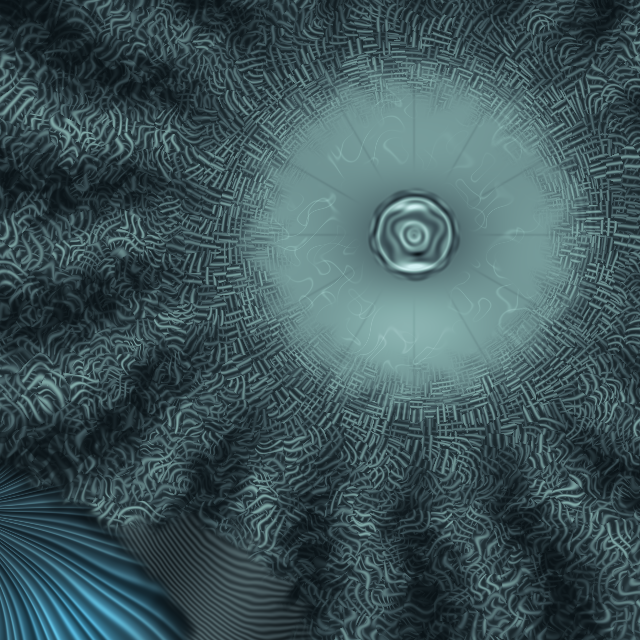
Write a Shadertoy shader that draws this background.

```glsl
const float TAU = 6.2831853;
const vec2 LENS_CENTER = vec2(0.647, 0.633);
const vec3 SHADOW = vec3(0.025, 0.055, 0.07);
const vec3 STEEL = vec3(0.24, 0.325, 0.35);
const vec3 MIST = vec3(0.51, 0.67, 0.66);
const vec3 ICE = vec3(0.82, 0.94, 0.95);
const vec3 BLUE = vec3(0.14, 0.50, 0.64);

vec2 hash2(vec2 p) {
    vec3 q = fract(vec3(p.xyx) * vec3(0.1031, 0.1030, 0.0973));
    q += dot(q, q.yzx + 33.33);
    return fract((q.xx + q.yz) * q.zy);
}
vec3 ramp(float t) {
    vec3 c = mix(SHADOW, STEEL, clamp(t * 2.2, 0.0, 1.0));
    c = mix(c, MIST, clamp((t - 0.45) / 0.5, 0.0, 1.0));
    return mix(c, ICE, clamp((t - 0.95) / 0.5, 0.0, 1.0));
}
float blob(vec2 p, vec2 size) {
    p /= size;
    return exp(-dot(p, p));
}
float band(float d, float width) {
    return blob(vec2(d, 0.0), vec2(width));
}
// Smooth irregular patches from 0 to 1
float patches(vec2 p) {
    vec2 q = p + 0.9 * sin(p.yx * 1.3 + vec2(1.0, 4.0));
    return 0.5 + 0.25 * (sin(q.x + 1.7 * sin(q.y * 0.8)) + sin(q.y * 1.6 - q.x * 0.7));
}
// Nearest cell: offset, random id and distance to its border
vec4 cellular(vec2 p, float period) {
    vec4 best = vec4(0.0, 0.0, 0.0, 9.0);
    float second = 9.0;
    for (int i = 0; i < 9; i++) {
        vec2 id = floor(p) + vec2(i % 3 - 1, i / 3 - 1);
        vec2 rnd = hash2(vec2(mod(id.x, period), id.y + 90.0));
        vec2 offset = p - id - 0.1 - 0.8 * rnd;
        float d = length(offset);
        second = min(second, max(d, best.w));
        if (d < best.w) best = vec4(offset, fract(rnd.x * 7.3 + rnd.y * 3.1), d);
    }
    best.w = second - best.w;
    return best;
}
// Patches of strokes: square to the rays when order is 1, curled when 0
float weave(vec2 p, float sectors, float strokes, float order) {
    vec2 q = vec2(atan(p.y, p.x), log(length(p) + 0.001)) * sectors / TAU;
    vec4 cell = cellular(q, sectors);
    float angle = mix(cell.z * TAU, floor(cell.z * 2.0) * TAU / 4.0, order);
    vec2 dir = vec2(cos(angle), sin(angle));
    float along = dot(cell.xy, vec2(-dir.y, dir.x));
    float across = dot(cell.xy, dir) + 0.16 * (1.0 - order) * sin(along * 5.0 + cell.z * 9.0);
    float line = 0.5 + 0.5 * sin(across * TAU * strokes * (0.8 + 0.4 * cell.z) + along);
    float weight = 0.8 + 0.2 * sin(cell.z * 40.0);
    return weight * pow(line, 2.2) * smoothstep(-0.1, 0.08, cell.w);
}
vec3 drawLens(vec3 color, vec2 p, float radius) {
    p /= radius;
    float r = length(p);
    float swirl = sin(r * 24.0 + 2.2 * sin(p.x * 6.0 + 1.0) * sin(p.y * 7.0));
    float tone = 0.64 + 0.17 * swirl - 0.1 * band(r - 0.62, 0.1);
    tone += 0.35 * band(r - 0.3, 0.05) + 0.35 * band(r - 0.14, 0.05);
    tone += 0.25 * band(r - 0.84, 0.03) - 0.25 * band(r - 0.93, 0.04) - 0.2 * band(r - 1.08, 0.04);
    tone += 0.8 * blob(p - vec2(-0.08, 0.66), vec2(0.42, 0.1));
    tone += 0.9 * blob(p - vec2(-0.05, -0.73), vec2(0.42, 0.1));
    tone -= 0.45 * blob(p - vec2(0.1, -0.48), vec2(0.16, 0.1));
    return mix(color, ramp(tone), 1.0 - smoothstep(1.0, 1.16, r));
}
// Fine curved grooves beside the fan
vec3 drawGrooves(vec3 color, vec2 uv, float wobble) {
    float mask = 1.0 - smoothstep(0.185, 0.225, length(uv - vec2(0.27, -0.02)) + wobble);
    float bend = length(uv - vec2(0.52, 0.34)) + 0.012 * sin(uv.x * 28.0 + uv.y * 17.0);
    float line = 0.5 + 0.5 * sin(bend * TAU * 115.0 + wobble * 60.0);
    float tone = 0.2 + 0.26 * line + 0.09 * sin(uv.x * 24.0 - uv.y * 13.0);
    return mix(color, mix(ramp(tone), vec3(tone * 0.75), 0.2), mask);
}
vec3 drawFan(vec3 color, vec2 uv, float wobble) {
    float edge = length(uv - vec2(-0.15, -0.2)) - 0.495 + wobble * 0.5;
    vec2 p = uv - vec2(-0.08, 0.205);
    float reach = length(p);
    float fold = atan(p.y, p.x) / (1.0 + 1.6 * reach) * 125.0;
    fold += 1.2 * sin(fold * 0.31) + 0.8 * sin(reach * 30.0);
    float rib = 0.5 + 0.5 * sin(fold + 0.6 * sin(fold));
    float glow = blob(uv - vec2(0.12, 0.02), vec2(0.12, 0.09));
    float tone = 0.2 + 0.36 * rib * rib + 0.08 * sin(fold * 0.23);
    vec3 fan = ramp(tone) * vec3(0.85, 1.0, 1.08) + BLUE * glow * (0.25 + 0.4 * rib);
    fan *= 1.0 - 0.45 * band(edge, 0.025);
    return mix(color, fan, 1.0 - smoothstep(-0.012, 0.012, edge));
}
void mainImage(out vec4 fragColor, in vec2 fragCoord) {
    vec2 uv = fragCoord / iResolution.xy;
    vec2 p = uv - LENS_CENTER;
    float r = length(p);
    float angle = atan(p.y, p.x);
    float outer = smoothstep(0.29, 0.5, r);
    float wobble = 0.009 * sin(uv.x * 71.0 + 3.0 * sin(uv.y * 43.0))
                 + 0.006 * sin(uv.y * 117.0 + 2.0 * sin(uv.x * 89.0));
    // Tangled relief, ordered near the disc and curled far away
    vec2 warp = sin(uv.yx * vec2(47.0, 53.0) + 2.0 * sin(uv * 31.0)) * 0.008 * outer;
    float coarse = weave(p + warp, 82.0, 2.2 + 0.5 * outer, 1.0 - outer);
    float fine = weave(p - warp, 126.0, 1.9 + 0.6 * outer, 1.0 - outer);
    float strokes = max(coarse, fine * (0.35 + 0.6 * patches(uv * 55.0)));
    // Long light and dark rays, with deep hollows in the dark ones
    float ray = cos(18.0 * (angle - TAU / 360.0) + 0.6 * sin(r * 19.0) + wobble * 25.0);
    float hollow = smoothstep(0.42, 0.6, patches(uv * 88.0 + 7.0)) * (0.5 - 0.5 * ray) * outer;
    float shade = 0.42 + outer * (0.16 * ray - 0.03) + 0.2 * exp(-max(r - 0.24, 0.0) * 16.0);
    shade -= 0.08 * smoothstep(0.15, 0.4, p.y) + 0.07 * smoothstep(0.4, 0.65, -p.y);
    float tone = shade * (0.42 + 1.35 * strokes) * (1.0 - 0.6 * hollow);
    // Misty disc with spokes, wisps and an eye-shaped shadow
    float disc = 1.0 - smoothstep(0.19, 0.31, r + wobble);
    float spoke = (0.5 - abs(fract(angle / TAU * 12.0) - 0.5)) * r * TAU / 12.0;
    float wisp = band(patches(uv * 52.0 + 3.0) - 0.62, 0.035) + band(patches(uv.yx * 85.0) - 0.7, 0.05);
    wisp *= smoothstep(0.35, 0.75, patches(uv * 27.0)) * smoothstep(0.08, 0.13, r);
    float mist = 0.88 - 0.8 * r * r + 0.1 * wisp + 0.03 * sin(uv.x * 17.0) * sin(uv.y * 23.0);
    mist -= 0.07 * band(spoke, 0.002) * smoothstep(0.09, 0.14, r);
    mist += 0.14 * blob(p + vec2(0.01, 0.135), vec2(0.11, 0.06));
    mist -= 0.38 * blob(p, vec2(0.115, 0.085)) * (1.0 - 0.25 * wisp);
    tone = mix(tone, mist, disc);
    tone += 0.05 * sin(r * TAU * 95.0) * band(r - 0.268, 0.025) * (0.6 + 0.4 * cos(angle));
    vec3 color = drawLens(ramp(tone), p, 0.066);
    color = drawGrooves(color, uv, wobble);
    color = drawFan(color, uv, wobble);
    fragColor = vec4(clamp(color, 0.0, 1.0), 1.0);
}
```
